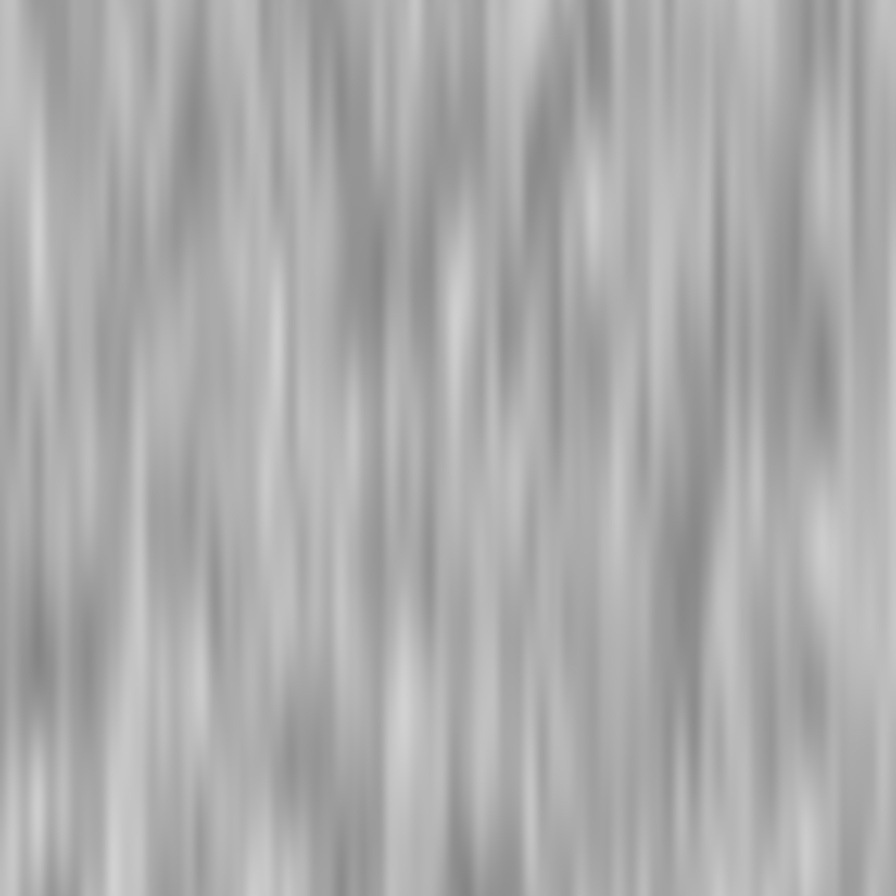
A WebGL 1 fragment shader for this texture:

```glsl
precision highp float;
// Soft grey vertical streaks, like brushed metal or blurred fibres.
// Three layers of value noise, stretched along y, are summed around a mid grey;
// each noise column is shifted by its own amount so no rows line up.

uniform vec2 u_resolution;

float hash(vec2 p) {
  return fract(sin(dot(p, vec2(127.1, 311.7))) * 43758.5453);
}

// Smooth 1D noise along one column, with a random vertical shift.
float columnNoise(float column, float y, float seed) {
  y += hash(vec2(column, seed));
  float row = floor(y);
  float blend = smoothstep(0.0, 1.0, y - row);
  float id = column + seed * 17.0;
  return mix(hash(vec2(id, row)), hash(vec2(id, row + 1.0)), blend);
}

// Neighbouring columns blended across x, centred on zero.
float streaks(vec2 p, float seed) {
  float column = floor(p.x);
  float blend = smoothstep(0.0, 1.0, p.x - column);
  return mix(columnNoise(column, p.y, seed),
             columnNoise(column + 1.0, p.y, seed), blend) - 0.5;
}

void main() {
  vec2 uv = gl_FragCoord.xy / u_resolution;

  float grey = 0.672;
  grey += 0.15 * streaks(uv * vec2(15.0, 6.0) + 0.3, 11.0);  // broad patches
  grey += 0.15 * streaks(uv * vec2(34.0, 5.0) + 0.6, 23.0);  // medium streaks
  grey += 0.14 * streaks(uv * vec2(71.0, 5.5), 37.0);        // fine streaks

  gl_FragColor = vec4(vec3(grey), 1.0);
}
```
